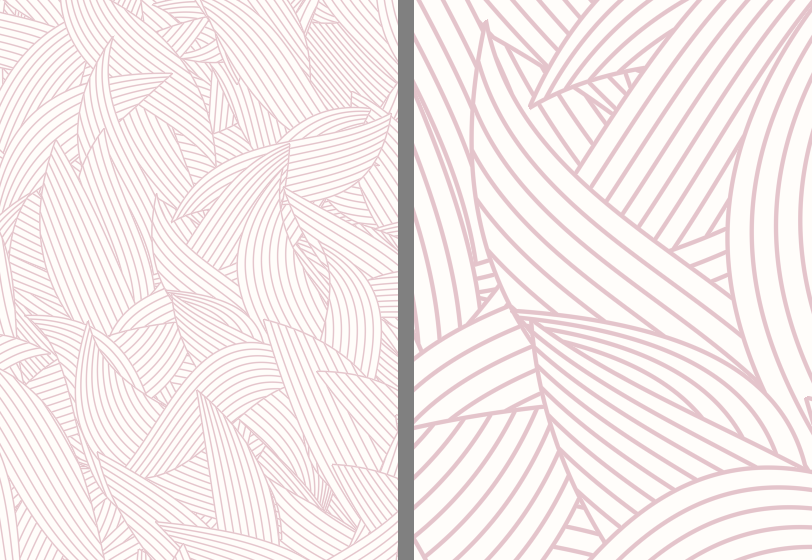
Left, the full canvas; right, a detail of the centre.
Give the GLSL for this pattern, as a WebGL 1 fragment shader.

```glsl
precision highp float;
// Overlapping curved leaves, each filled with fine lines that follow one edge.
// Every grid cell paints one random leaf; its two edges are cubic arcs that
// meet at both tips, and later leaves cover earlier ones.
uniform vec2 u_resolution;

const float CELL = 0.125;
const vec3 PAPER = vec3(1.0, 0.992, 0.982);
const vec3 INK = vec3(0.895, 0.77, 0.795);

// Four random values in 0..1 for a cell.
vec4 hash4(vec2 cell, float seed) {
  vec4 n = vec4(dot(cell, vec2(127.1, 311.7)), dot(cell, vec2(269.5, 183.3)),
                dot(cell, vec2(419.2, 371.9)), dot(cell, vec2(93.7, 241.3)));
  return fract(sin(n + seed * 17.31) * 43758.55);
}

// Soft line coverage at a given distance from its centre.
float stroke(float dist) {
  float soft = 0.7 / u_resolution.y;
  return 1.0 - smoothstep(0.0013 - soft, 0.0013 + soft, abs(dist));
}

// Arc through both tips (u = -1 and 1): x is its height, y its slope.
vec2 arc(float u, vec2 shape) {
  float bump = 1.0 - u * u;
  float lean = shape.x + shape.y * u;
  return vec2(bump * lean, bump * shape.y - 2.0 * u * lean);
}

float stripes(float value, float pitch, float scale) {
  return stroke((fract(value / pitch) - 0.5) * pitch * scale);
}

// Paints the leaf of one cell over the ink below it.
float paintLeaf(float ink, vec2 p, vec2 cell, vec4 place) {
  vec4 form = hash4(cell, 1.0);
  vec4 fill = hash4(cell, 2.0);

  // Local frame along the leaf
  float angle = -0.95 + 0.9 * (place.z - 0.5) + 1.75 * step(0.62, form.w);
  float c = cos(angle), s = sin(angle);
  vec2 q = p - (cell + place.xy) * CELL;
  q = vec2(c * q.x + s * q.y, c * q.y - s * q.x);
  if (fill.w > 0.5) q = -q;
  float len = mix(0.2, 0.28, form.x);
  float u = q.x / len;
  if (abs(u) > 1.0) return ink;

  // Edges on both sides of an S-shaped axis
  vec2 bend = (form.yz - 0.5) * vec2(0.6, 0.95);
  float wide = mix(0.2, 0.32, fill.x);
  vec2 girth = wide * vec2(1.0, 0.9 * (fill.y - 0.5));
  vec2 low = arc(u, bend - girth);
  vec2 high = arc(u, bend + girth);
  float fromLow = q.y - low.x * len;
  float fromHigh = high.x * len - q.y;
  float inside = min(fromLow * inversesqrt(1.0 + low.y * low.y),
                     fromHigh * inversesqrt(1.0 + high.y * high.y));

  // Lines start parallel to the low edge and draw together at the tips
  float fan = 0.65 * fill.z;
  float spread = 1.0 - fan * u * u;
  float level = fromLow / spread;
  float slope = low.y - level * 2.0 * fan * u / len;
  float pitch = mix(0.0125, 0.0155, fract(fill.w * 7.0));
  float lines = stripes(level + 0.5 * pitch, pitch,
                        spread * inversesqrt(1.0 + slope * slope));

  float px = 0.6 / u_resolution.y;
  ink = mix(ink, lines, smoothstep(-px, px, inside));
  return max(ink, stroke(inside));
}

void main() {
  vec2 p = gl_FragCoord.xy / u_resolution.y;
  vec2 home = floor(p / CELL);

  // Wavy lines in the gaps
  float wave = p.y + 0.7 * p.x + 0.05 * sin(11.0 * p.x);
  float waveSlope = 0.7 + 0.55 * cos(11.0 * p.x);
  float ink = stripes(wave, 0.0135, inversesqrt(1.0 + waveSlope * waveSlope));

  // Two layers of leaves, always painted in the same order
  for (int layer = 0; layer < 2; layer++) {
    for (int j = 3; j >= -3; j--) {
      for (int i = -3; i <= 3; i++) {
        vec2 cell = home + vec2(float(i), float(j));
        vec4 place = hash4(cell, 0.0);
        if (abs(step(0.5, place.w) - float(layer)) < 0.5) {
          ink = paintLeaf(ink, p, cell, place);
        }
      }
    }
  }

  gl_FragColor = vec4(mix(PAPER, INK, ink), 1.0);
}
```
